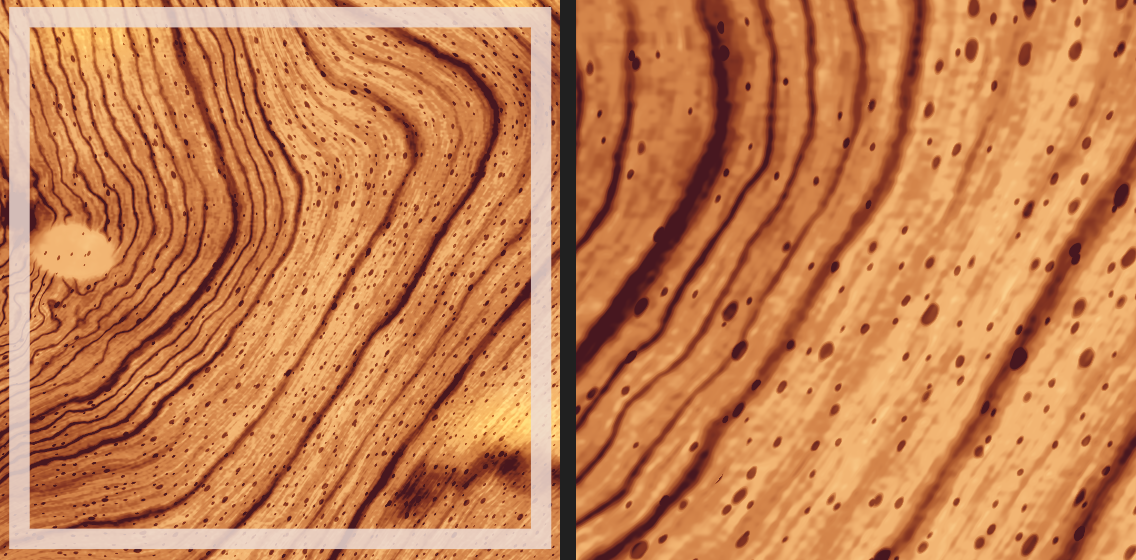
Left: the whole. Right: its middle third, enlarged.
Write a three.js fragment shader that draws this texture.

```glsl
// Polished wood with bent growth rings, pores and a knot, under a pale square frame.
// A hyperbola-like field numbers the rings; noise bends it, and a tone built from
// rings, fibres, shadows and pores is coloured through a warm ramp.
varying vec2 vUv;

const vec3 DARK   = vec3(0.28, 0.09, 0.12);
const vec3 RED    = vec3(0.51, 0.20, 0.13);
const vec3 BROWN  = vec3(0.68, 0.35, 0.18);
const vec3 TAN    = vec3(0.83, 0.52, 0.29);
const vec3 LIGHT  = vec3(0.95, 0.71, 0.45);
const vec3 CREAM  = vec3(1.00, 0.86, 0.60);
const vec3 FRAME  = vec3(0.93, 0.86, 0.83);
const float FRAME_OPACITY = 0.84;
const float FRAME_OUTER = 0.484;
const float FRAME_INNER = 0.4475;
const float DENSE_END = 0.53;    // ring number where tight rings give way to wide ones
const float DENSE_RATE = 29.0;
const float WIDE_RATE = 15.0;

float hash(vec2 p) {
  vec3 q = fract(vec3(p.xyx) * 0.1031);
  q += dot(q, q.yzx + 33.33);
  return fract((q.x + q.y) * q.z);
}

float noise(vec2 p) {
  vec2 i = floor(p), f = fract(p);
  f = f * f * (3.0 - 2.0 * f);
  return mix(mix(hash(i), hash(i + vec2(1, 0)), f.x),
             mix(hash(i + vec2(0, 1)), hash(i + vec2(1, 1)), f.x), f.y);
}

float fbm(vec2 p) {
  float sum = 0.0, gain = 0.53;
  for (int i = 0; i < 4; i++) {
    sum += gain * noise(p);
    p = mat2(1.6, 1.2, -1.2, 1.6) * p + 7.3;
    gain *= 0.5;
  }
  return sum;
}

float blob(vec2 p, vec2 center, vec2 radius) {
  vec2 d = (p - center) / radius;
  return exp(-dot(d, d));
}

float line(float s, float at, float width) {
  float d = (s - at) / width;
  return exp(-d * d);
}

// Ring number: constant along lines that bulge to the right
float ringField(vec2 p) {
  float d = p.y - mix(0.63, 0.79, smoothstep(0.4, 0.9, p.x));
  float below = sqrt(d * d + 0.0225) - 0.15;
  below += 0.6 * (1.0 - smoothstep(0.0, 0.35, p.x)) * max(-d - 0.2, 0.0);
  float above = (sqrt(d * d + 0.0036) - 0.06) * mix(0.36, 1.05, smoothstep(0.38, 0.62, p.x));
  return p.x + mix(below, above, smoothstep(-0.02, 0.02, d));
}

// Small dark ellipses lying along the grain, in two sizes
float pores(vec2 p, vec2 across, float amount) {
  float mask = 0.0;
  for (int k = 0; k < 2; k++) {
    float cells = 34.0 + 22.0 * float(k);
    vec2 q = p * cells + 13.0 * float(k), id = floor(q);
    vec2 jitter = vec2(hash(id + 3.1), hash(id + 8.7));
    vec2 d = fract(q) - mix(vec2(0.3), vec2(0.7), jitter);
    d = vec2(dot(d, across), dot(d, vec2(-across.y, across.x)));
    float size = mix(0.10, 0.19, pow(hash(id + 21.0), 2.0));
    float r = length(d * vec2(1.35, 0.75)) + 0.07 * (noise(q * 5.0) - 0.5);
    float present = step(hash(id + 40.0), amount);
    mask = max(mask, present * (1.0 - smoothstep(size - 0.06, size + 0.04, r)));
  }
  return mask;
}

void main() {
  vec2 p = vUv;
  float cloud = fbm(p * 5.0 + 2.0), detail = fbm(p * 24.0);
  float knot = blob(p, vec2(0.10, 0.50), vec2(0.13, 0.19));
  float lowLeft = blob(p, vec2(0.08, 0.12), vec2(0.26, 0.17));

  // Grain direction and bent ring number
  float s0 = ringField(p), e = 0.004;
  vec2 across = normalize(vec2(ringField(p + vec2(e, 0)), ringField(p + vec2(0, e))) - s0 + 1e-5);
  float s = s0 + (cloud - 0.5) * 0.055 + (detail - 0.5) * 0.017;
  s += (knot + 0.3 * lowLeft) * (fbm(p * 10.0 + 5.0) - 0.5) * 0.22;

  // Rings: tight on the left, wide and faint on the right
  float wide = smoothstep(DENSE_END - 0.03, DENSE_END + 0.05, s);
  float count = min(s, DENSE_END) * DENSE_RATE + max(s - DENSE_END, 0.0) * WIDE_RATE;
  count += 0.7 * noise(vec2(s * 14.0, 4.0));
  float wave = 0.5 + 0.5 * cos(6.2832 * count + 0.6 * sin(6.2832 * count));
  float strength = mix(0.55, 0.20, wide) * (0.45 + 0.9 * noise(vec2(count * 0.8, p.y * 4.0)));
  float tone = mix(0.74, 0.83, wide) - strength * pow(wave, 3.0);
  float bold = line(s, 0.415, 0.007) + line(s, 0.73, 0.008) + 1.1 * line(s, 0.88, 0.010);
  bold += 0.6 * line(s, 0.54, 0.007) + 1.2 * line(s, 1.14, 0.014) + 0.5 * line(s, 1.03, 0.012);
  tone -= bold * (0.30 + 0.45 * noise(p * 13.0));
  tone -= 0.13 * (line(s, 0.86, 0.03) + line(s, 1.13, 0.05));

  // Fibres along the grain, flecks and slow light changes
  tone += 0.22 * (noise(vec2(s * 150.0, p.y * 16.0)) - 0.5);
  tone += 0.17 * (noise(vec2(s0 * 260.0, p.y * 70.0)) - 0.5);
  tone += 0.15 * (noise(p * vec2(190.0, 260.0)) - 0.5) + 0.35 * (cloud - 0.5);

  // Pale heart, dark hollow, stained corners and the band at lower right
  float heart = blob(p, vec2(0.14, 0.56) + 0.05 * (cloud - 0.5), vec2(0.10, 0.065));
  tone = mix(tone, 0.98 + 0.3 * (detail - 0.5), smoothstep(0.35, 0.65, heart));
  tone -= 0.8 * blob(p, vec2(0.03, 0.63), vec2(0.05, 0.08)) * smoothstep(0.35, 0.65, detail);
  tone -= 0.30 * lowLeft + 0.22 * blob(p, vec2(0.2, 0.42), vec2(0.09, 0.06));
  tone -= 0.40 * blob(p, vec2(0.98, 0.82), vec2(0.07, 0.14));
  float sweep = p.y - 0.165 + 1.9 * pow(0.9 - p.x, 2.0) + 0.05 * (detail - 0.5);
  float corner = smoothstep(0.66, 0.74, p.x);
  tone -= 0.65 * corner * line(sweep, 0.0, 0.036) * (0.6 + 0.8 * noise(p * 22.0));
  float glow = blob(p, vec2(0.92, 0.24), vec2(0.13, 0.06)) + blob(p, vec2(0.16, 0.96), vec2(0.13, 0.08));
  glow += blob(p, vec2(0.92, 0.99), vec2(0.09, 0.03));
  tone += 0.28 * glow;
  tone -= 0.55 * pores(p, across, mix(0.20, 0.48, wide));

  // Colour ramp and frame
  vec3 color = mix(DARK, RED, smoothstep(0.02, 0.26, tone));
  color = mix(color, BROWN, smoothstep(0.26, 0.50, tone));
  color = mix(color, TAN, smoothstep(0.48, 0.72, tone));
  color = mix(color, LIGHT, smoothstep(0.72, 0.94, tone));
  color = mix(color, CREAM, smoothstep(0.96, 1.20, tone));
  color *= mix(vec3(1.0), vec3(1.03, 1.02, 0.82), clamp(glow, 0.0, 1.0));
  vec2 fromCenter = abs(p - vec2(0.5005, 0.5035));
  float box = max(fromCenter.x, fromCenter.y);
  float frame = smoothstep(-0.001, 0.001, box - FRAME_INNER) * (1.0 - smoothstep(-0.001, 0.001, box - FRAME_OUTER));
  gl_FragColor = vec4(mix(color, FRAME, frame * FRAME_OPACITY), 1.0);
}
```
